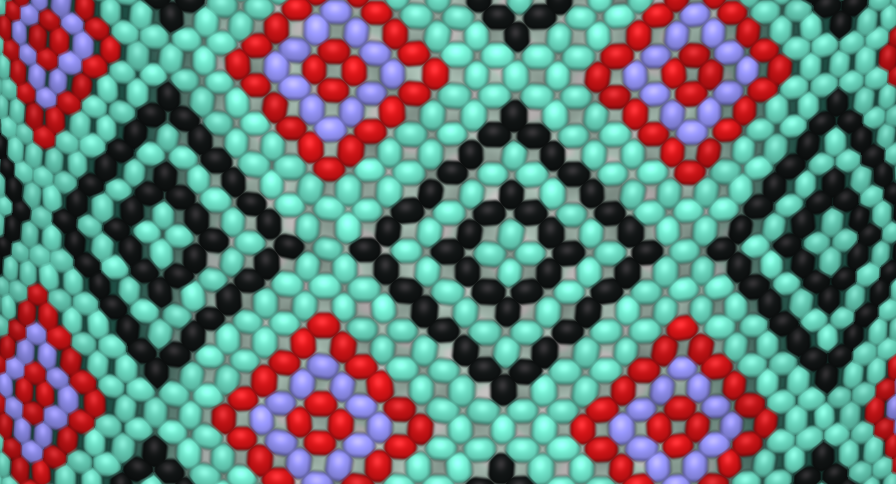
Write a Shadertoy shader that draws this pattern.

```glsl
// Right-angle-weave beadwork wrapped on a cylinder: turquoise net with concentric
// black diamonds and red-lavender diamonds. Beads sit on the odd sites of an integer
// lattice, alternately lying and standing; the ring distance |x|+|y| picks the colour.

const float PERIOD = 18.0;                 // lattice steps per pattern repeat
const float ROW_STEP = 0.0406;             // lattice step, in canvas heights
const float ANGLE_STEP = 0.0415;           // lattice step around the cylinder, radians
const float RADIUS = 1.024;                // cylinder radius, in canvas heights
const vec2 AXIS = vec2(0.957, 0.478);      // cylinder axis and centre row
const float COLUMN_SHIFT = -2.3;           // lattice column facing the viewer
const float LEAN = 0.04;                   // sideways lean of the columns
const float TILT = 0.02;                   // downward slope of the rows
const float SAG = 0.12;                    // rise of the rows toward the sides
const vec2 BEAD_HALF = vec2(0.79, 0.62);   // half length and half thickness
const float BEAD_ROUND = 0.54;
const float SIDE_WIDEN = 0.65;             // how far beads resist foreshortening
const float JITTER = 0.07;
const float BLUR = 0.0085;                 // edge softness, in canvas heights

const vec3 TURQUOISE = vec3(0.43, 0.88, 0.78);
const vec3 BLACK = vec3(0.060, 0.075, 0.075);
const vec3 RED = vec3(0.80, 0.07, 0.08);
const vec3 LAVENDER = vec3(0.58, 0.58, 0.97);
const vec3 GAP_LIGHT = vec3(0.62, 0.70, 0.66);
const vec3 GAP_DARK = vec3(0.13, 0.32, 0.28);

vec3 hash3(vec2 p) {
    vec3 q = fract(vec3(p.xyx) * vec3(0.1031, 0.1030, 0.0973));
    q += dot(q, q.yxz + 33.33);
    return fract((q.xxy + q.yzz) * q.zyx);
}

float roundBox(vec2 p, vec2 halfSize, float r) {
    vec2 q = abs(p) - halfSize + r;
    return length(max(q, 0.0)) + min(max(q.x, q.y), 0.0) - r;
}

// Diamond ring number of a site, counted from the nearest motif centre
float ringOf(vec2 site, float offset) {
    vec2 p = abs(mod(site + offset, PERIOD) - 0.5 * PERIOD);
    return floor(p.x + p.y + 0.5);
}

vec3 beadColour(vec2 site) {
    float dark = ringOf(site, 0.5 * PERIOD);
    float bright = ringOf(site, 0.0);
    if (dark == 7.0 || dark == 3.0) return BLACK;
    if (bright == 5.0 || bright == 1.0) return RED;
    if (bright == 3.0) return LAVENDER;
    return TURQUOISE;
}

// Glossy rounded bead; local runs from -1 to 1 across it
vec3 shadeBead(vec3 base, vec2 local, float dist, float tone) {
    float dome = sqrt(max(0.0, 1.0 - 0.7 * dot(local, local)));
    float light = 0.66 + 0.38 * dome + 0.09 * local.y;
    light *= mix(0.80, 1.0, smoothstep(0.0, 0.25, -dist));
    vec2 s = local - vec2(-0.08, 0.30);
    float gloss = exp(-6.0 * dot(s, s));
    return base * light * (0.92 + 0.14 * tone) + vec3(0.15, 0.13, 0.14) * gloss;
}

// Mottled backing seen through the net
vec3 backing(vec2 p, float side) {
    float wave = sin(p.x * 1.7 + sin(p.y * 1.3)) * sin(p.y * 1.9 + sin(p.x * 0.8));
    vec3 tone = GAP_LIGHT * (0.95 + 0.12 * wave + 0.20 * (hash3(floor(p + 0.5)).x - 0.5));
    tone += vec3(0.07, -0.03, 0.01) * smoothstep(0.3, 1.0, wave);
    return mix(tone, GAP_DARK, smoothstep(0.08, 0.28, side));
}

void mainImage(out vec4 fragColor, in vec2 fragCoord) {
    // Canvas to cylinder to lattice; the width follows the 512:276 canvas shape
    vec2 uv = fragCoord / iResolution.xy * vec2(512.0 / 276.0, 1.0);
    vec2 d = uv - AXIS;
    float angle = asin(clamp((d.x - LEAN * d.y) / RADIUS, -0.999, 0.999));
    float side = 1.0 - cos(angle);
    vec2 p = vec2(angle / ANGLE_STEP + COLUMN_SHIFT,
                  (d.y - SAG * side + TILT * d.x) / ROW_STEP);
    float squeeze = 1.0 - SIDE_WIDEN * side;

    // Nearest bead among the neighbouring sites, and the runner-up for soft seams
    vec2 cell = floor(p + 0.5);
    float best = 10.0, second = 10.0;
    vec3 bead = vec3(0.0), other = vec3(0.0);
    for (int j = -1; j <= 1; j++) {
        for (int i = -1; i <= 1; i++) {
            vec2 site = cell + vec2(i, j);
            if (mod(site.x + site.y, 2.0) < 0.5) continue;
            vec3 rnd = hash3(site + 71.0);
            bool lying = mod(site.x, 2.0) > 0.5;
            vec2 halfSize = (lying ? BEAD_HALF : BEAD_HALF.yx) * (0.95 + 0.10 * rnd.z);
            vec2 q = p - site - JITTER * (2.0 * rnd.xy - 1.0);
            q.x *= squeeze;
            q += 0.16 * (rnd.x - rnd.y) * vec2(-q.y, q.x);
            float dist = roundBox(q, halfSize, BEAD_ROUND);
            if (dist >= second) continue;
            vec3 shade = shadeBead(beadColour(site), q / halfSize, dist, rnd.y);
            if (dist < best) {
                second = best;
                other = bead;
                best = dist;
                bead = shade;
            } else {
                second = dist;
                other = shade;
            }
        }
    }

    // Backing, contact shadow, blended beads, then falloff toward the sides
    float blur = max(BLUR, 1.2 / iResolution.y) / ROW_STEP;
    vec3 colour = backing(p, side) * mix(0.80, 1.0, smoothstep(0.0, 0.20, best));
    bead = mix(other, bead, 0.5 + 0.5 * smoothstep(0.0, blur, second - best));
    colour = mix(bead, colour, smoothstep(-0.5 * blur, 0.5 * blur, best));
    colour *= 1.0 - 0.28 * side;
    fragColor = vec4(clamp(colour, 0.0, 1.0), 1.0);
}
```
